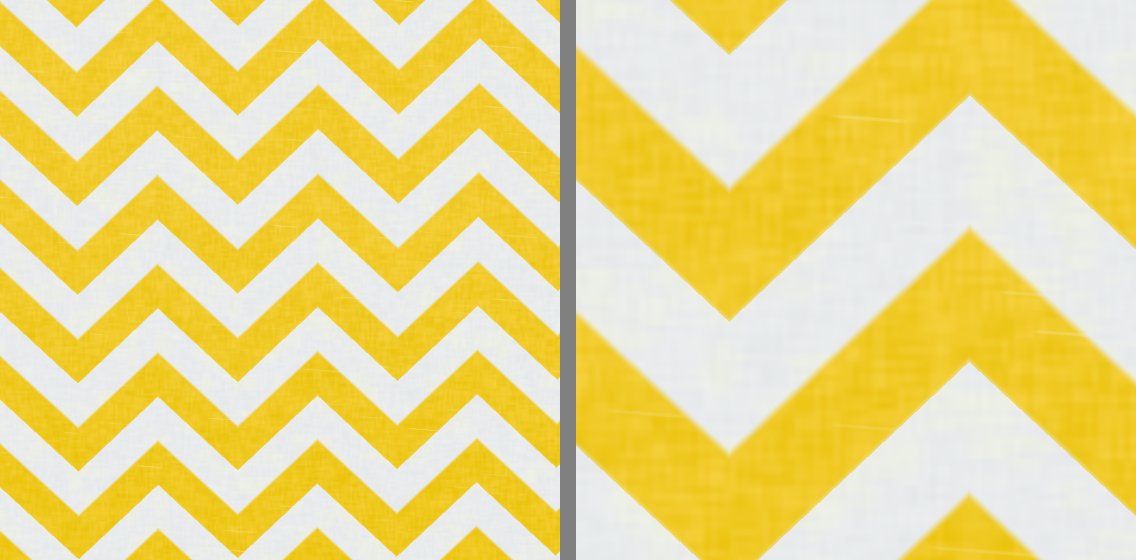
Left, the full canvas; right, a detail of the centre.
Reproduce this pattern procedurally as a WebGL 2 fragment shader.

```glsl
#version 300 es
precision highp float;

uniform vec2 u_resolution;
out vec4 fragColor;

float hash(vec2 cell) {
    uvec2 q = uvec2(ivec2(cell) + 4096) * uvec2(1597334677u, 3812015801u);
    uint n = (q.x ^ q.y) * 1597334677u;
    n = (n ^ (n >> 15)) * 2246822519u;
    return float((n ^ (n >> 13)) >> 8) / 16777216.0;
}

float valueNoise(vec2 p) {
    vec2 i = floor(p), f = fract(p);
    f = f * f * (3.0 - 2.0 * f);
    return mix(mix(hash(i), hash(i + vec2(1, 0)), f.x),
               mix(hash(i + vec2(0, 1)), hash(i + vec2(1, 1)), f.x), f.y);
}

// Signed distance to the zigzag bands, positive inside
float chevronDistance(vec2 p) {
    float down = 1.0 - p.y;
    // The cloth is slightly tilted and narrows toward the bottom
    float across = (p.x - 0.4245) * (1.0 + 0.016 * (down - 0.4)) / 0.2865;
    float rise = 2.0 * abs(fract(across + 0.5) - 0.5);
    float row = (down + 0.008 * (p.x - 0.138) - 0.0495) / 0.1602;
    float phase = row + 0.002 * row * row + 0.842 * rise;
    return (0.25 - abs(fract(phase) - 0.75)) * 0.117;
}

// Thin, slanted slub threads, at most one per cell
float slubThreads(vec2 p, float pixel) {
    float threads = 0.0;
    for (int layer = 0; layer < 2; layer++) {
        vec2 size = vec2(0.125, 0.045);
        vec2 q = vec2(p.x, p.y + 0.075 * p.x) + 0.37 * size * float(layer);
        vec2 cell = floor(q / size);
        vec2 key = cell + 71.0 * float(layer);
        vec2 local = q - cell * size;
        float halfLength = mix(0.015, 0.045, hash(key + 211.0));
        float middle = mix(halfLength, size.x - halfLength, hash(key + 307.0));
        float height = size.y * mix(0.15, 0.85, hash(key + 419.0));
        float taper = 1.0 - smoothstep(0.6, 1.0, abs(local.x - middle) / halfLength);
        float width = max(0.0016, pixel);
        float line = 1.0 - smoothstep(0.2 * width, width, abs(local.y - height));
        float strength = step(0.72, hash(key)) * mix(0.35, 1.0, hash(key + 503.0));
        threads = max(threads, line * taper * strength);
    }
    return threads;
}

void main() {
    vec2 p = gl_FragCoord.xy / u_resolution;
    float pixel = 1.0 / min(u_resolution.x, u_resolution.y);

    // Woven grain: fine warp, fine weft and soft mottling
    float warp = valueNoise(p * vec2(260.0, 70.0)) - 0.5;
    float weft = valueNoise(p * vec2(60.0, 240.0) + 500.0) - 0.5;
    float mottle = valueNoise(p * 38.0 + 900.0) - 0.5;
    float grain = warp + weft + 0.6 * mottle;

    vec3 white = mix(vec3(0.912, 0.922, 0.928), vec3(0.92, 0.93, 0.895),
                     smoothstep(-0.1, 0.5, mottle + 0.5 * weft));
    white += 0.014 * grain;

    vec3 yellow = mix(vec3(0.935, 0.785, 0.11), vec3(0.945, 0.795, 0.17),
                      smoothstep(0.0, 0.7, p.y));
    yellow += vec3(0.02, 0.025, 0.09) * grain;

    float threads = slubThreads(p, pixel);
    yellow = mix(yellow, vec3(0.95, 0.87, 0.5), 0.55 * threads);
    white = mix(white, vec3(0.94, 0.94, 0.91), 0.5 * threads);

    // Softly printed edge
    float edge = max(0.0032, 0.8 * pixel);
    float ink = smoothstep(-edge, edge, chevronDistance(p) + 0.0006 * grain);
    fragColor = vec4(mix(white, yellow, ink), 1.0);
}
```
